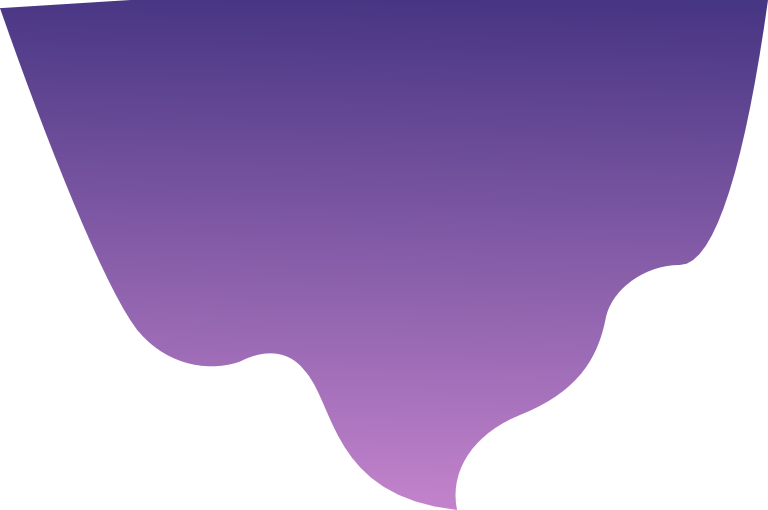
Give the GLSL for this background, as a Shadertoy shader.

```glsl
// Adds one outline edge: x keeps the nearest distance, y flips at each crossing
void addEdge(inout vec2 field, vec2 p, vec2 a, vec2 b) {
    vec2 aspect = vec2(iResolution.x / iResolution.y, 1.0);
    vec2 edge = (b - a) * aspect;
    vec2 toPoint = (p - a) * aspect;
    float along = clamp(dot(toPoint, edge) / dot(edge, edge), 0.0, 1.0);
    field.x = min(field.x, length(toPoint - edge * along));
    if ((a.y > p.y) != (b.y > p.y) &&
        p.x < a.x + (b.x - a.x) * (p.y - a.y) / (b.y - a.y)) field.y = -field.y;
}

vec2 cubic(vec2 a, vec2 b, vec2 c, vec2 d, float t) {
    float s = 1.0 - t;
    return s * s * s * a + 3.0 * s * t * (s * b + t * c) + t * t * t * d;
}

// Continues the outline from the pen along a cubic curve
void addCurve(inout vec2 field, inout vec2 pen, vec2 p, vec2 b, vec2 c, vec2 d) {
    vec2 start = pen;
    for (int i = 1; i <= 16; i++) {
        vec2 next = cubic(start, b, c, d, float(i) / 16.0);
        addEdge(field, p, pen, next);
        pen = next;
    }
}

// Signed distance to the draped shape, in canvas heights, negative inside
float drapeDistance(vec2 p) {
    vec2 corner = vec2(0.0, 0.984);
    vec2 pen = corner;
    vec2 field = vec2(10.0, 1.0);

    // Left side, down to the tip
    addCurve(field, pen, p, vec2(0.0586, 0.7305), vec2(0.1354, 0.4375), vec2(0.1784, 0.3535));
    addCurve(field, pen, p, vec2(0.2161, 0.2832), vec2(0.2721, 0.2695), vec2(0.3125, 0.2910));
    addCurve(field, pen, p, vec2(0.3424, 0.3145), vec2(0.3737, 0.3145), vec2(0.3945, 0.2773));
    addCurve(field, pen, p, vec2(0.4375, 0.2109), vec2(0.4284, 0.0273), vec2(0.5951, 0.0));

    // Right side, up to the top corner
    addCurve(field, pen, p, vec2(0.5846, 0.0762), vec2(0.6159, 0.1484), vec2(0.6758, 0.1855));
    addCurve(field, pen, p, vec2(0.7513, 0.2305), vec2(0.7786, 0.2949), vec2(0.7891, 0.3789));
    addCurve(field, pen, p, vec2(0.7969, 0.4316), vec2(0.8385, 0.4805), vec2(0.8854, 0.4805));
    addCurve(field, pen, p, vec2(0.9323, 0.4805), vec2(0.9714, 0.6914), vec2(1.0, 1.0));

    // Top edge and its sloping left end
    vec2 topLeft = vec2(0.17, 1.0);
    addEdge(field, p, pen, topLeft);
    addEdge(field, p, topLeft, corner);
    return field.x * field.y;
}

void mainImage(out vec4 fragColor, in vec2 fragCoord) {
    vec2 p = fragCoord / iResolution.xy;

    // Slightly tilted gradient from indigo to orchid
    vec3 indigo = vec3(0.28, 0.21, 0.515);
    vec3 orchid = vec3(0.765, 0.515, 0.80);
    float fall = clamp(1.0 - p.y - 0.03 * (p.x - 0.5), 0.0, 1.0);
    vec3 drape = mix(indigo, orchid, fall);

    // Smooth coverage over a white ground
    float coverage = clamp(0.5 - drapeDistance(p) * iResolution.y, 0.0, 1.0);
    fragColor = vec4(mix(vec3(1.0), drape, coverage), 1.0);
}
```
